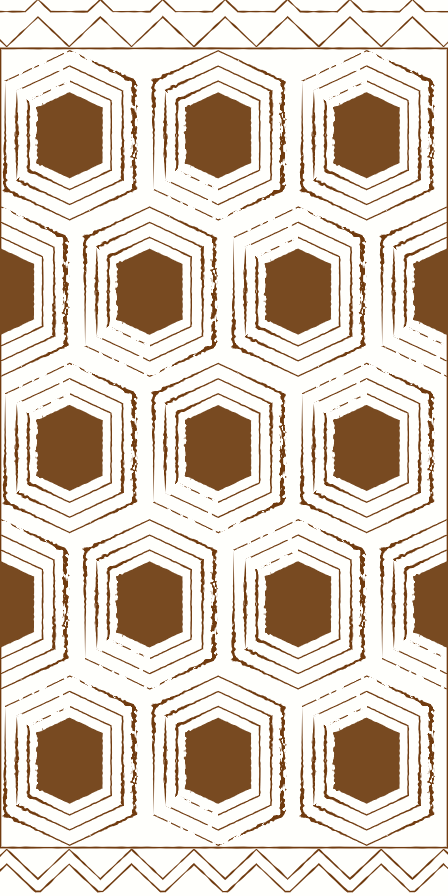
Reproduce this pattern procedurally as a WebGL 1 fragment shader.

```glsl
precision highp float;
// Block-printed brown hexagons on white: five staggered rows of solid cores, each
// inside three dry-brush outlines, framed by zigzag borders at top and bottom.
// Two offset lattices give the cells; stroke width and wear vary along each edge.

uniform vec2 u_resolution;

// Lengths use a canvas 100 wide and 200 high.
const vec2 CANVAS = vec2(100.0, 200.0);
const vec3 PAPER = vec3(1.0, 1.0, 0.99);
const vec3 CORE = vec3(0.47, 0.29, 0.13);
const vec3 INK = vec3(0.44, 0.23, 0.06);
const vec2 PITCH = vec2(33.15, 69.8);       // spacing inside one lattice
const vec2 ORIGIN_A = vec2(48.7, 100.0);    // three rows
const vec2 ORIGIN_B = vec2(33.4, 134.9);    // two rows between them
const float CORE_RADIUS = 7.35;
const vec3 RING_RADII = vec3(9.25, 11.8, 14.4);
const float PEAK = 1.31;                    // half height over half width
const float SLOPE = 0.47;                   // slant of the roof edges
const float FRAME_HALF = 89.2;
const float ZIG_PITCH = 13.93;
const float ZIG_PHASE = 22.4;
const float ZIG_HEIGHT = 6.6;
const float HAIRLINE = 0.3;

float hash(vec2 p) {
  vec3 v = fract(p.xyx * 0.1031);
  v += dot(v, v.yzx + 33.33);
  return fract((v.x + v.y) * v.z);
}

float noise(vec2 p) {
  vec2 i = floor(p), f = fract(p);
  f = f * f * (3.0 - 2.0 * f);
  return mix(mix(hash(i), hash(i + vec2(1.0, 0.0)), f.x),
             mix(hash(i + vec2(0.0, 1.0)), hash(i + 1.0), f.x), f.y);
}

// Exact pixel coverage of a straight stroke
float stroke(float d, float width, float px) {
  float h = 0.5 * width;
  return (clamp(d + 0.5 * px, -h, h) - clamp(d - 0.5 * px, -h, h)) / px;
}

float roof(vec2 q) { return (abs(q.y) + SLOPE * abs(q.x)) / PEAK; }

float hexDistance(vec2 q, float radius) {
  float slant = (roof(q) - radius) * PEAK / sqrt(1.0 + SLOPE * SLOPE);
  return max(abs(q.x) - radius, slant);
}

// Local position (xy) and column (z) of the nearest cell in a lattice
vec3 nearestCell(vec2 p, vec2 origin, float firstRow, float lastRow) {
  vec2 id = floor((p - origin) / PITCH + 0.5);
  id.y = clamp(id.y, firstRow, lastRow);
  return vec3(p - origin - id * PITCH, id.x);
}

// Stroke width (x) and wear (y) along the six edges of a ring
vec2 brush(vec2 q, float ring, float radius) {
  float outer = step(1.5, ring);
  float middle = step(0.5, ring) - outer;
  if (abs(q.x) > roof(q)) {
    float up = clamp(0.5 + 0.5 * q.y / ((PEAK - SLOPE) * radius), 0.0, 1.0);
    if (q.x > 0.0) return vec2(mix(0.32 + 0.35 * up * middle, 0.95, outer), 0.3 * outer);
    float taper = mix(2.8 * up * (1.0 - up), 0.8 * up, outer);
    return vec2(mix(0.55, taper, outer + middle), 0.12);
  }
  float corner = clamp(abs(q.x) / radius, 0.0, 1.0);
  float swell = corner * corner;
  if (q.y > 0.0) {
    float gain = q.x < 0.0 ? 0.5 : 0.1 + 0.35 * outer;
    return vec2(0.28 + gain * swell, 0.12 * outer);
  }
  if (q.x < 0.0) return vec2(0.26, 0.5);
  return vec2(0.3 + 0.65 * outer * swell, mix(0.5, 0.25, corner) * outer);
}

float ringInk(vec2 q, float ring, float radius, float px) {
  vec2 b = brush(q, ring, radius);
  float d = hexDistance(q, radius);
  float along = abs(q.x) > roof(q) ? q.y : q.x;
  float grain = noise(vec2(along * 1.1 + ring * 19.0 + 90.0, d * 3.0 + 50.0));
  float rough = max(b.x - 0.2, 0.0) * 1.1;
  d += (noise(q * 1.7 + ring * 23.0 + 70.0) - 0.5) * rough;
  return stroke(d, b.x, px) * smoothstep(b.y - 0.08, b.y + 0.08, grain + 0.08);
}

// Frame lines and two nested zigzags; the outer one is cut flat
float borderInk(vec2 p, float px) {
  float h = abs(p.y - 100.0);
  float wobble = noise(p * 0.7 + 30.0);
  float width = 0.18 + 0.32 * wobble;
  float ink = stroke(h - FRAME_HALF, HAIRLINE + 0.2 * wobble, px);
  float side = min(p.x, CANVAS.x - p.x);
  ink = max(ink, stroke(side - 0.15, HAIRLINE, px) * step(h, FRAME_HALF));
  float wave = abs(fract((p.x - ZIG_PHASE) / ZIG_PITCH) - 0.5) * 2.0;
  float tilt = length(vec2(1.0, 2.0 * ZIG_HEIGHT / ZIG_PITCH));
  float zig = h - FRAME_HALF - 0.4 - ZIG_HEIGHT * wave;
  float upper = min((zig - 3.9) / tilt, h - 97.4);
  float lower = max((zig - 3.3) / tilt, h - 99.0);
  float nested = p.y > 100.0 ? upper : lower;
  float zigs = max(stroke(zig / tilt, width, px), stroke(nested, width, px));
  return max(ink, zigs * step(FRAME_HALF, h));
}

void main() {
  vec2 p = gl_FragCoord.xy / u_resolution * CANVAS;
  float px = CANVAS.x / u_resolution.x;

  vec3 a = nearestCell(p, ORIGIN_A, -1.0, 1.0);
  vec3 b = nearestCell(p, ORIGIN_B, -1.0, 0.0);
  vec3 cell = hexDistance(a.xy, 0.0) < hexDistance(b.xy, 0.0) ? a : b;
  // Every second column is turned upside down
  vec2 q = cell.xy * vec2(1.0, 1.0 - 2.0 * mod(cell.z, 2.0));

  float ink = borderInk(p, px);
  for (int i = 0; i < 3; i++) {
    ink = max(ink, ringInk(q, float(i), RING_RADII[i], px));
  }
  float ragged = mix(0.15, 0.8, step(q.x, -6.0));
  float coreEdge = hexDistance(q, CORE_RADIUS) + (noise(q * 1.8 + 40.0) - 0.5) * ragged;
  float core = clamp(0.5 - coreEdge / px, 0.0, 1.0);

  gl_FragColor = vec4(mix(mix(PAPER, INK, ink), CORE, core), 1.0);
}
```
